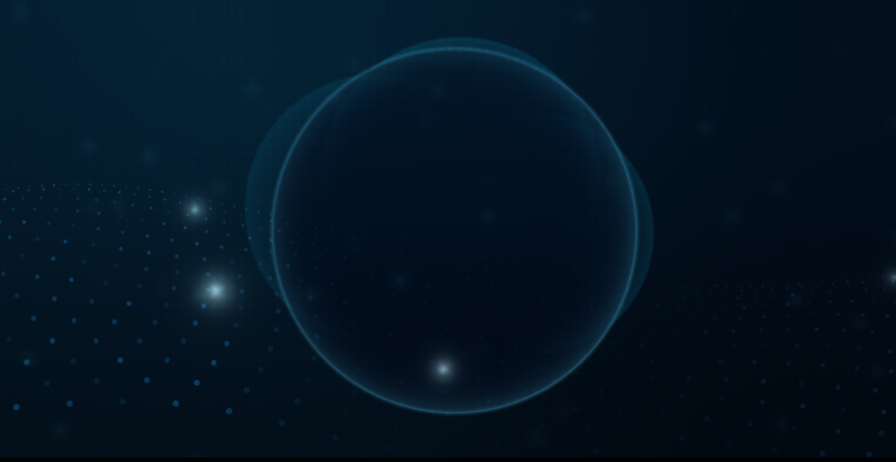
A Shadertoy shader for this background:

```glsl
// Lengths are fractions of the canvas height
const vec2 RING_CENTER = vec2(0.984, 0.5);
const float RING_RADIUS = 0.395;
const float GRID_STEP = 0.0205;
const float GRID_STRENGTH = 0.07;
const float BLOB_CELL = 0.2;
const float BLOB_STRENGTH = 0.045;
const int DOT_ROWS = 14;
const float FOOTER_HEIGHT = 0.01;

const vec3 TEAL_HAZE = vec3(0.018, 0.145, 0.220);
const vec3 LEFT_BLUE = vec3(0.014, 0.088, 0.148);
const vec3 RIGHT_NAVY = vec3(0.008, 0.050, 0.100);
const vec3 DISC_TOP = vec3(0.008, 0.080, 0.150);
const vec3 DISC_BOTTOM = vec3(0.006, 0.040, 0.095);
const vec3 AURA_TEAL = vec3(0.010, 0.120, 0.150);
const vec3 RIM_COLOR = vec3(0.110, 0.260, 0.300);
const vec3 DOT_BLUE = vec3(0.030, 0.190, 0.310);
const vec3 SPARK_COLOR = vec3(0.550, 0.680, 0.700);

// Spark: x, y, halo radius, strength
const vec4 SPARKS[4] = vec4[4](
    vec4(0.422, 0.546, 0.022, 0.55), vec4(0.467, 0.371, 0.033, 0.85),
    vec4(0.960, 0.201, 0.024, 0.72), vec4(1.936, 0.399, 0.018, 0.35));

// Aura lobe: x, y, radius, strength
const vec4 LOBES[3] = vec4[3](
    vec4(0.997, 0.616, 0.303, 0.85), vec4(1.155, 0.495, 0.260, 0.80),
    vec4(0.820, 0.550, 0.290, 0.55));

float hash(vec2 p) {
    p = fract(p * vec2(0.1031, 0.1137));
    p += dot(p, p.yx + 33.33);
    return fract((p.x + p.y) * p.x * 7.31);
}

float gauss(float d, float width) {
    return exp(-d * d / (width * width));
}

vec3 backdrop(vec2 p) {
    vec3 color = mix(LEFT_BLUE, RIGHT_NAVY, smoothstep(0.55, 1.7, p.x));
    color *= mix(0.72, 1.12, smoothstep(0.0, 0.8, p.y));
    vec2 haze = (p - vec2(0.52, 0.98)) / vec2(0.75, 0.48);
    float cloud = 1.0 + 0.08 * sin(p.x * 7.0 + 2.0 * sin(p.y * 6.0));
    return mix(color, TEAL_HAZE, 0.85 * exp(-dot(haze, haze)) * cloud);
}

// Soft out-of-focus specks, one per hashed cell
float blobs(vec2 p) {
    vec2 home = floor(p / BLOB_CELL);
    float sum = 0.0;
    for (int j = -1; j <= 1; j++)
    for (int i = -1; i <= 1; i++) {
        vec2 cell = home + vec2(i, j) + 17.0;
        vec2 offset = vec2(hash(cell), hash(cell + 41.7));
        vec2 center = (cell - 17.0 + offset) * BLOB_CELL;
        sum += hash(cell + 83.1) * gauss(length(p - center), 0.017);
    }
    return sum;
}

// Height of a dot row on the receding wave
float rowHeight(float x, float depth) {
    float ridge = mix(0.59, 0.39, smoothstep(0.1, 1.7, x));
    float swell = 0.013 * sin(x * 7.0 + depth * 5.0);
    return ridge + swell - 0.46 * pow(depth, 1.45);
}

float dotWave(vec2 p, float pixel) {
    float sum = 0.0;
    for (int i = 0; i < DOT_ROWS; i++) {
        float depth = float(i) / float(DOT_ROWS - 1);
        float spacing = mix(0.026, 0.115, depth);
        float index = floor(p.x / spacing - 0.37 * float(i));
        float x = (index + 0.5 + 0.37 * float(i)) * spacing;
        float radius = mix(0.0022, 0.0068, depth);
        float d = length(p - vec2(x, rowHeight(x, depth)));
        float level = mix(0.25, 1.0, hash(vec2(index + 60.0, float(i) + 9.0)));
        sum += level * (1.0 - smoothstep(radius - pixel, radius + pixel, d));
    }
    float leftSide = 1.0 - smoothstep(0.4, 0.8, p.x);
    float rightSide = 0.32 * smoothstep(1.35, 1.75, p.x);
    return sum * (0.13 + 0.75 * leftSide + rightSide);
}

void mainImage(out vec4 fragColor, in vec2 fragCoord) {
    float pixel = 1.0 / iResolution.y;
    vec2 p = fragCoord * pixel;
    vec2 fromRing = p - RING_CENTER;
    float edge = length(fromRing) - RING_RADIUS;
    float inside = 1.0 - smoothstep(-pixel, pixel, edge);
    vec3 color = backdrop(p);

    // Translucent lobes and their faint continuation inside the disc
    float aura = 0.0;
    for (int i = 0; i < 3; i++) {
        float d = length(p - LOBES[i].xy) - LOBES[i].z;
        float fill = 1.0 - smoothstep(-0.004, 0.004, d);
        aura += LOBES[i].w * fill * exp(d / 0.05);
    }
    color += AURA_TEAL * aura * (1.0 - inside);

    // Dark disc with an inward glow and a thin rim
    vec3 disc = mix(DISC_BOTTOM, DISC_TOP, smoothstep(0.12, 0.88, p.y));
    disc += AURA_TEAL * aura * 0.28 * smoothstep(-0.15, 0.0, edge);
    color = mix(color, disc, inside * 0.92);
    float lowerRight = dot(fromRing, vec2(0.45, -0.89)) / RING_RADIUS;
    float glow = exp(min(edge, 0.0) / 0.028) * (0.48 + 0.14 * lowerRight);
    color += RIM_COLOR * (glow * inside + 0.5 * gauss(edge, 0.0045));

    // Particles and sparks
    color += DOT_BLUE * dotWave(p, pixel);
    color += vec3(0.35, 0.9, 1.0) * BLOB_STRENGTH * blobs(p);
    for (int i = 0; i < 4; i++) {
        float d = length(p - SPARKS[i].xy);
        float light = 0.55 * gauss(d, SPARKS[i].z) + 0.5 * gauss(d, SPARKS[i].z * 0.38);
        color += SPARK_COLOR * SPARKS[i].w * (light + 0.1 * gauss(d, SPARKS[i].z * 2.2));
    }

    // Fine woven grid and dark footer
    vec2 weave = 0.5 + 0.5 * cos(6.2832 * p / GRID_STEP);
    color *= 1.0 - GRID_STRENGTH * max(weave.x, weave.y);
    color *= mix(0.12, 1.0, smoothstep(FOOTER_HEIGHT - pixel, FOOTER_HEIGHT + pixel, p.y));
    fragColor = vec4(color, 1.0);
}
```
